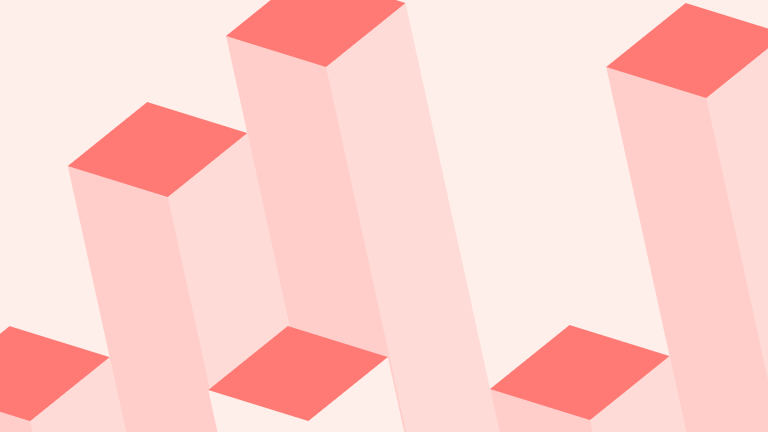
This background is drawn by a Shadertoy shader. Its source:

```glsl
const vec3 PALE = vec3(1.0, 0.938, 0.918);
const vec3 SHADE = vec3(1.0, 0.808, 0.792);
const vec3 LIGHT = vec3(1.0, 0.859, 0.843);
const vec3 CORAL = vec3(1.0, 0.475, 0.459);

// Top edges run from the left corner to the front, then to the right
const vec2 FRONT_EDGE = vec2(0.2315, -0.0718);
const vec2 SIDE_EDGE = vec2(0.1840, 0.1481);
const float LEAN = 0.219;

// Horizontal position after straightening the leaning pillars
float upright(vec2 p) {
    return p.x + LEAN * p.y;
}

// Signed distance to a line, positive on its left
float lineDistance(vec2 p, vec2 direction) {
    vec2 d = normalize(direction);
    return d.x * p.y - d.y * p.x;
}

float coverage(float distance, float pixel) {
    return clamp(0.5 - distance / pixel, 0.0, 1.0);
}

// Distance to the parallelogram spanned by a and b from the origin
float tileDistance(vec2 p, vec2 a, vec2 b) {
    float alongA = max(-lineDistance(p, a), lineDistance(p - b, a));
    float alongB = max(lineDistance(p, b), -lineDistance(p - a, b));
    return max(alongA, alongB);
}

// Paints both faces and the top; p is relative to the left corner
vec3 paintPillar(vec3 base, vec2 p, vec3 leftColor, vec3 rightColor, float pixel) {
    float u = upright(p) / length(vec2(1.0, LEAN));
    float scale = length(vec2(1.0, LEAN));
    float ridge = upright(FRONT_EDGE) / scale;
    float width = upright(FRONT_EDGE + SIDE_EDGE) / scale;
    float below = lineDistance(p, FRONT_EDGE + SIDE_EDGE);
    float body = max(max(-u, u - width), below);
    vec3 face = mix(leftColor, rightColor, coverage(ridge - u, pixel));
    vec3 color = mix(base, face, coverage(body, pixel));
    float top = tileDistance(p, FRONT_EDGE, SIDE_EDGE);
    return mix(color, CORAL, coverage(top, pixel));
}

// Left corner of a pillar from its foot position and height
vec2 cornerAt(float foot, float height) {
    return vec2(foot - LEAN * height, height);
}

void mainImage(out vec4 fragColor, in vec2 fragCoord) {
    vec2 p = fragCoord / iResolution.y;
    float pixel = 1.0 / iResolution.y;
    vec3 color = PALE;

    // Row of adjoining pillars
    float heights[5] = float[5](0.0970, 0.6157, 0.9167, 0.0995, 0.8449);
    float spacing = upright(FRONT_EDGE + SIDE_EDGE);
    for (int i = 0; i < 5; i++) {
        vec2 corner = cornerAt(-0.1405 + spacing * float(i), heights[i]);
        color = paintPillar(color, p - corner, SHADE, LIGHT, pixel);
    }

    // Pale pillar in front, between two columns
    vec2 frontCorner = cornerAt(0.5035, 0.0972);
    color = paintPillar(color, p - frontCorner, PALE, PALE, pixel);

    fragColor = vec4(color, 1.0);
}
```
